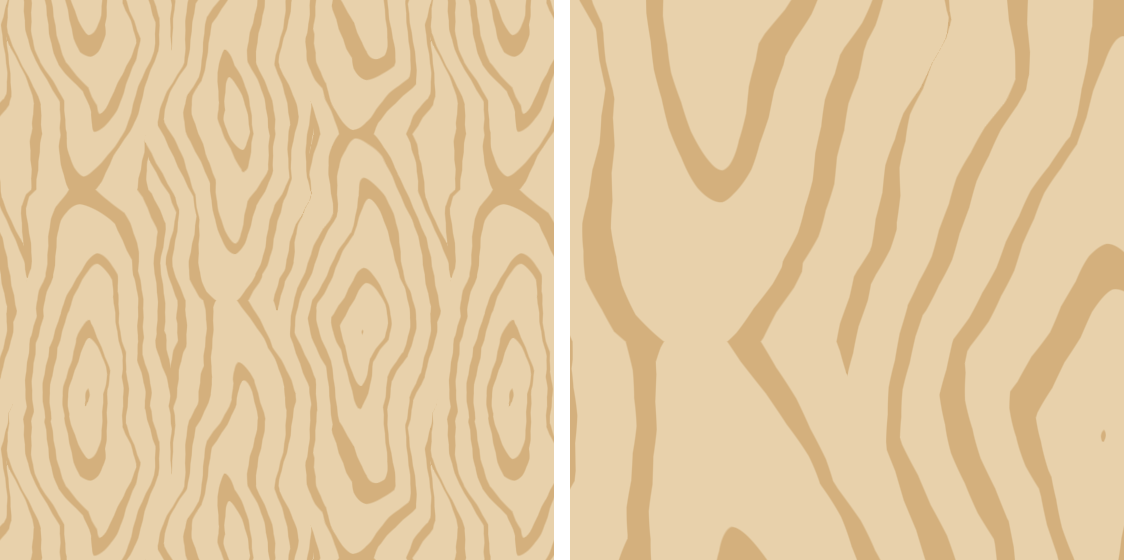
Left: the whole. Right: its middle third, enlarged.
A Shadertoy shader for this texture:

```glsl
// Flat two-tone wood grain: tall knots with rings and long kinked grain lines.
#define TILE 0.757          // repeat size, in canvas heights
#define RING_GAP 0.050      // distance between grain lines, in tiles
#define LINE_HALF 0.132     // half line width, as a share of the gap
#define TAPER 0.062         // how much lines swell and thin out
#define KINK 0.021          // sideways bend of the grain
#define POINTED 1.65        // knot shape: 1 diamond, 2 ellipse
#define LIGHT_WOOD vec3(0.91, 0.82, 0.67)
#define DARK_WOOD vec3(0.83, 0.69, 0.49)

const float TAU = 6.2831853;

float wave(float t) { return sin(TAU * t); }

// Triangle wave in -1..1, gives the angular hand-cut bends
float zigzag(float t) { return abs(fract(t) - 0.5) * 4.0 - 1.0; }

// Bends the grain sideways; whole frequencies keep it tileable
vec2 bendGrain(vec2 p) {
    float bend = KINK * zigzag(2.0 * p.y + 0.35 * wave(p.x + 0.15));
    bend += 0.6 * KINK * zigzag(3.0 * p.y + 0.30 * wave(2.0 * p.x) + 0.2);
    bend += 0.2 * KINK * wave(5.0 * p.y + 2.0 * p.x);
    bend += 0.035 * KINK * zigzag(23.0 * p.y + 4.0 * p.x);
    return p + vec2(bend, 0.0);
}

// Distance from a column of knots; the slopes set the taper above and below
float knotColumn(vec2 p, vec2 center, float slopeUp, float slopeDown, float size) {
    float across = abs(fract(p.x - center.x + 0.5) - 0.5);
    float up = fract(p.y - center.y);
    float along = min(slopeUp * up, slopeDown * (1.0 - up));
    float sum = pow(across, POINTED) + pow(along, POINTED);
    return pow(sum + 1e-6, 1.0 / POINTED) - size;
}

float grainField(vec2 p) {
    float field = knotColumn(p, vec2(0.554, 0.046), 0.23, 0.30, 0.0);
    field = min(field, knotColumn(p, vec2(0.860, 0.538), 0.32, 0.28, 0.015));
    field = min(field, knotColumn(p, vec2(0.215, 0.392), 0.28, 0.26, 0.008));
    // Slow drift breaks the symmetry between the two sides of a knot
    return field + 0.007 * wave(2.0 * p.x + p.y) + 0.004 * wave(3.0 * p.y - p.x);
}

void mainImage(out vec4 fragColor, in vec2 fragCoord) {
    vec2 p = fragCoord / iResolution.y / TILE;
    float phase = grainField(bendGrain(p)) / RING_GAP;

    // Line width swells and tapers along the grain
    float swell = wave(3.0 * p.x + 2.0 * p.y + 0.3 * wave(p.y));
    swell += 0.6 * wave(5.0 * p.x - 3.0 * p.y);
    float halfWidth = LINE_HALF + TAPER * swell * 0.75;

    float offset = abs(fract(phase - 0.2) - 0.5);
    float blur = 0.8 * fwidth(phase) + 1e-4;
    float line = 1.0 - smoothstep(halfWidth - blur, halfWidth + blur, offset);
    fragColor = vec4(mix(LIGHT_WOOD, DARK_WOOD, line), 1.0);
}
```
